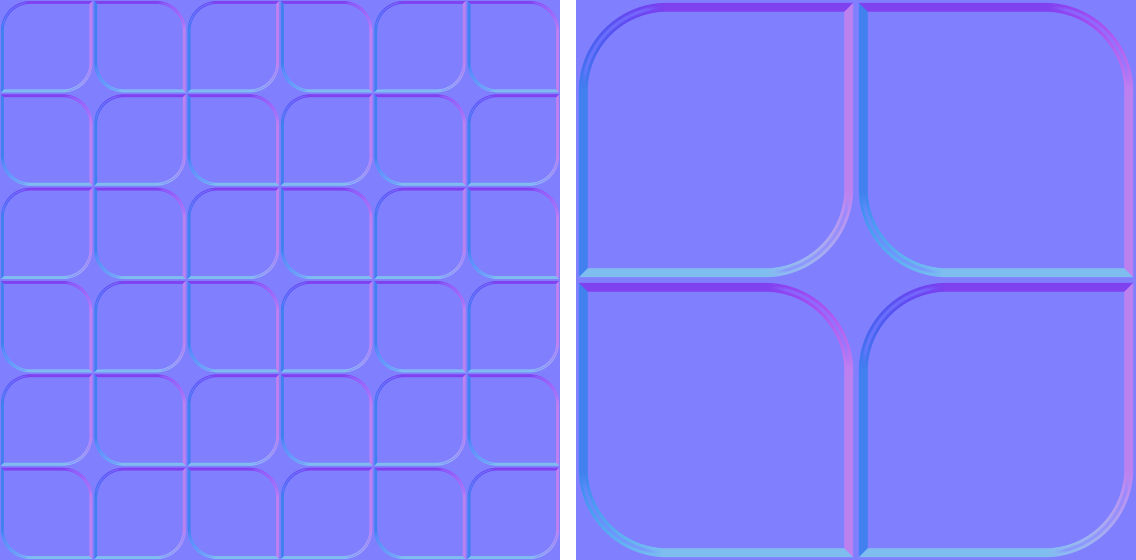
Left, the full canvas; right, a detail of the centre.
This texture map is drawn by a Shadertoy shader. Its source:

```glsl
// Normal map of a grid of raised tiles, each with two opposite round corners.
// The rounded pair alternates like a checkerboard, leaving four-pointed stars.
// A rounded-box distance places the bevel; its gradient gives the tilt.

#define TILES 6.0           // tiles across and down (even, so it wraps)
#define GAP 0.010           // flat margin around a tile, in tile widths
#define BEVEL_WIDTH 0.032   // width of the sloped rim
#define CORNER_RADIUS 0.315 // radius of the rounded corners
#define SLOPE 0.48          // sideways part of the bevel normal
#define CREASE_DEPTH 0.60   // flattening between the two corner lines
#define CREASE_WIDTH 0.009  // half width of that flattening

// Signed distance to a box with corner radius r; also returns its gradient.
float roundedBox(vec2 p, float halfSize, float r, float aa, out vec2 gradient)
{
    vec2 q = abs(p) - halfSize + r;
    float alongY = smoothstep(-aa, aa, q.y - q.x);
    gradient = vec2(1.0 - alongY, alongY);
    if (min(q.x, q.y) > 0.0) gradient = normalize(q);
    gradient *= vec2(p.x < 0.0 ? -1.0 : 1.0, p.y < 0.0 ? -1.0 : 1.0);
    return length(max(q, 0.0)) + min(max(q.x, q.y), 0.0) - r;
}

void mainImage(out vec4 fragColor, in vec2 fragCoord)
{
    vec2 grid = fragCoord / iResolution.xy * TILES;
    vec2 cell = floor(grid);
    vec2 p = fract(grid) - 0.5;
    float aa = TILES / min(iResolution.x, iResolution.y);

    // Choose which diagonal pair of corners is rounded
    float parity = mod(cell.x + cell.y, 2.0);
    float diagonal = p.x * p.y * (1.0 - 2.0 * parity);
    float radius = diagonal > 0.0 ? CORNER_RADIUS : 0.0;

    vec2 outward;
    float d = roundedBox(p, 0.5 - GAP, radius, 0.5 * aa, outward);

    // Sloped rim between the outline and the flat top
    float soft = 0.6 * aa;
    float rim = smoothstep(-soft, soft, -d)
              * smoothstep(-soft, soft, d + BEVEL_WIDTH);

    // A crease splits the rim into two lines around the arcs
    float arc = radius > 0.0 ? abs(2.0 * outward.x * outward.y) : 0.0;
    float offset = abs(d + 0.5 * BEVEL_WIDTH);
    float crease = 1.0 - smoothstep(0.0, CREASE_WIDTH + 0.5 * aa, offset);
    rim *= 1.0 - CREASE_DEPTH * crease * smoothstep(0.1, 0.6, arc);

    // Encode the normal, with green pointing down
    vec2 tilt = SLOPE * rim * outward * vec2(1.0, -1.0);
    vec3 normal = vec3(tilt, sqrt(1.0 - dot(tilt, tilt)));
    fragColor = vec4(0.5 + 0.5 * normal, 1.0);
}
```
